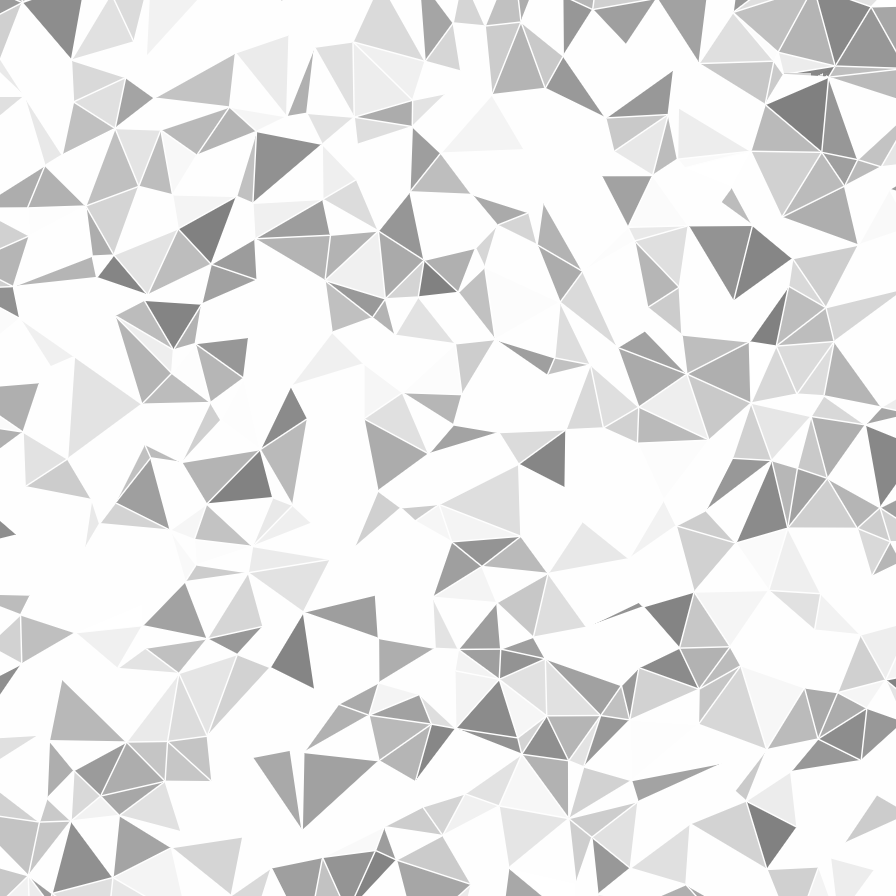
Write a Shadertoy shader that draws this pattern.

```glsl
// Irregular Delaunay mosaic: scattered grey triangles among white ones, parted by hairline gaps.

const float GRID = 18.5;          // cells along the canvas height, one vertex per cell
const float JITTER = 1.0;         // 0 = regular lattice, 1 = anywhere in the cell
const float GAP = 0.0008;         // inset of each triangle edge, in canvas heights
const float GREY_SHARE = 0.52;    // fraction of triangles that are tinted
const float DARKEST = 0.50;       // darkest grey
const float LIGHTEST = 1.0;       // lightest grey
const float SHADE_CURVE = 0.8;    // below 1 favours light greys
const vec3 PAPER = vec3(0.998);   // background
const int REACH = 3;              // neighbour cells searched on each side
const int SIDE = 2 * REACH + 1;
const int SITES = SIDE * SIDE;
const int MAX_FLIPS = 24;

// Integer hash (PCG style)
uint scramble(uint n) {
    n = n * 747796405u + 2891336453u;
    n = ((n >> ((n >> 28u) + 4u)) ^ n) * 277803737u;
    return (n >> 22u) ^ n;
}

uint cellId(ivec2 cell) {
    return scramble(uint(cell.x) + scramble(uint(cell.y) + 17u));
}

float unitFloat(uint n) {
    return float(n >> 8u) / 16777216.0;
}

vec2 vertexInCell(ivec2 cell) {
    uint id = cellId(cell);
    vec2 random = vec2(unitFloat(scramble(id + 1u)), unitFloat(scramble(id + 2u)));
    return vec2(cell) + 0.5 + JITTER * (random - 0.5);
}

float cross2(vec2 a, vec2 b) {
    return a.x * b.y - a.y * b.x;
}

vec2 circumcentre(vec2 a, vec2 b, vec2 c) {
    vec2 u = b - a, v = c - a;
    float uu = dot(u, u), vv = dot(v, v);
    vec2 offset = vec2(v.y * uu - u.y * vv, u.x * vv - v.x * uu);
    return a + offset / max(2.0 * cross2(u, v), 1e-6);
}

// Distance from the origin to the line a-b, positive on its left
float edgeDistance(vec2 a, vec2 b) {
    return cross2(a, b) / max(length(b - a), 1e-5);
}

ivec2 cellOffset(int index) {
    return ivec2(index % SIDE, index / SIDE) - REACH;
}

void mainImage(out vec4 fragColor, in vec2 fragCoord) {
    vec2 p = fragCoord / iResolution.y * GRID;
    ivec2 base = ivec2(floor(p));

    // Nearby vertices, relative to the shaded point
    vec2 site[SITES];
    for (int i = 0; i < SITES; i++) {
        site[i] = vertexInCell(base + cellOffset(i)) - p;
    }

    // Large counter-clockwise triangle that surely holds the point
    ivec3 tri = ivec3(0, SIDE - 1, SITES - 1 - REACH);

    // Swap in the vertex deepest inside the circumcircle until it is empty
    for (int flip = 0; flip < MAX_FLIPS; flip++) {
        vec2 a = site[tri.x], b = site[tri.y], c = site[tri.z];
        vec2 centre = circumcentre(a, b, c);
        float radius2 = dot(a - centre, a - centre);
        float deepest = -1e-4 * (1.0 + 0.1 * radius2);
        int intruder = -1;
        for (int i = 0; i < SITES; i++) {
            vec2 toSite = site[i] - centre;
            float power = dot(toSite, toSite) - radius2;
            bool isCorner = i == tri.x || i == tri.y || i == tri.z;
            if (power < deepest && !isCorner) {
                deepest = power;
                intruder = i;
            }
        }
        if (intruder < 0) break;

        // Keep the two corners that still enclose the point
        vec2 s = site[intruder];
        float sideA = cross2(a, s), sideB = cross2(b, s), sideC = cross2(c, s);
        if (sideA <= 0.0 && sideB >= 0.0) tri.z = intruder;
        else if (sideB <= 0.0 && sideC >= 0.0) tri.x = intruder;
        else tri.y = intruder;
    }

    // Shade from an id that does not depend on corner order
    uint id = scramble(cellId(base + cellOffset(tri.x))
                     + cellId(base + cellOffset(tri.y))
                     + cellId(base + cellOffset(tri.z)));
    float isGrey = step(unitFloat(id), GREY_SHARE);
    float tone = pow(unitFloat(scramble(id + 5u)), SHADE_CURVE);
    vec3 grey = vec3(mix(DARKEST, LIGHTEST, tone));

    // Smooth inset edges
    vec2 a = site[tri.x], b = site[tri.y], c = site[tri.z];
    float inside = min(edgeDistance(a, b), min(edgeDistance(b, c), edgeDistance(c, a)));
    float pixel = GRID / iResolution.y;
    float coverage = clamp((inside - GAP * GRID) / pixel + 0.5, 0.0, 1.0);

    fragColor = vec4(mix(PAPER, grey, isGrey * coverage), 1.0);
}
```
